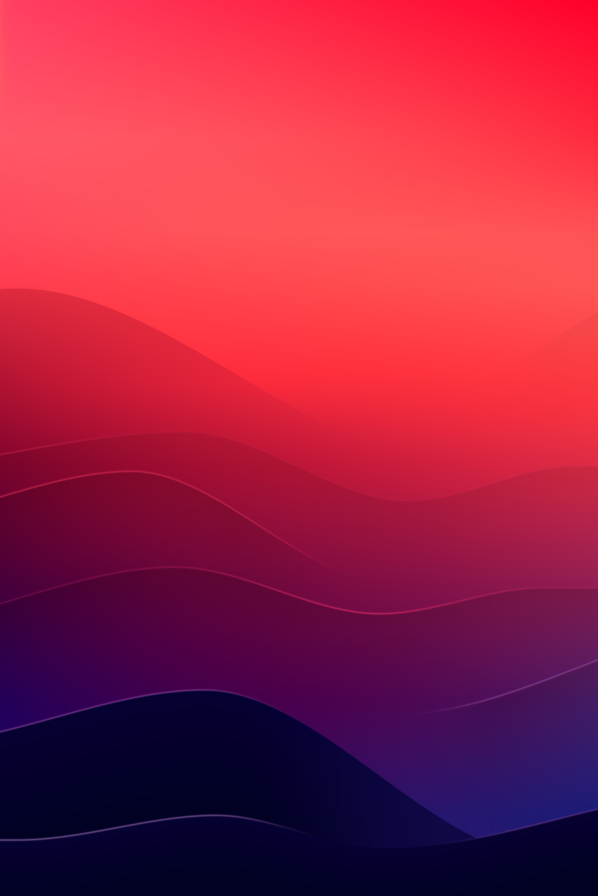
A WebGL 1 fragment shader for this background:

```glsl
precision highp float;
uniform vec2 u_resolution;

#define LINE_WIDTH 0.0012
#define SHADE_REACH 0.07
#define CRIMSON vec3(0.86, 0.17, 0.32)
#define ROSE vec3(0.85, 0.16, 0.40)
#define VIOLET vec3(0.58, 0.28, 0.62)
#define LILAC vec3(0.55, 0.42, 0.66)
#define NAVY vec3(0.020, 0.002, 0.195)
#define MIDNIGHT vec3(0.003, 0.002, 0.135)
#define INDIGO vec3(0.070, 0.040, 0.300)

// Smooth curve through left, centre and right colours
vec3 across(float x, vec3 left, vec3 centre, vec3 right) {
  return left * (1.0 - x) * (1.0 - 2.0 * x)
       + centre * 4.0 * x * (1.0 - x)
       + right * x * (2.0 * x - 1.0);
}

// Linear progress from one height to another
float ramp(float from, float to, float y) {
  return clamp((y - from) / (to - from), 0.0, 1.0);
}

// Ridge height: eased steps between successive crests and troughs
float ridge(float x, vec4 knots, vec4 heights) {
  float h = heights.x;
  h += (heights.y - heights.x) * smoothstep(knots.x, knots.y, x);
  h += (heights.z - heights.y) * smoothstep(knots.y, knots.z, x);
  h += (heights.w - heights.z) * smoothstep(knots.z, knots.w, x);
  return h;
}

float inside(float depth) {
  float pixel = 1.0 / u_resolution.y;
  return smoothstep(-pixel, pixel, depth);
}

float rim(float depth) {
  float w = max(LINE_WIDTH, 0.75 / u_resolution.y);
  return exp(-depth * depth / (w * w));
}

// Darkens below a ridge, fading with depth, and lights its rim
vec3 fold(vec3 col, float depth, float shade, vec3 light, float glow) {
  col *= 1.0 - shade * inside(depth) * exp(-max(depth, 0.0) / SHADE_REACH);
  return mix(col, light, glow * rim(depth));
}

vec3 skyColour(float x, float y) {
  vec3 c = across(x, vec3(1.0, 0.25, 0.39), vec3(1.0, 0.13, 0.27), vec3(1.0, 0.0, 0.17));
  c = mix(c, across(x, vec3(1.0, 0.34, 0.41), vec3(1.0, 0.30, 0.345), vec3(1.0, 0.17, 0.25)), ramp(1.0, 0.844, y));
  c = mix(c, across(x, vec3(1.0, 0.28, 0.36), vec3(1.0, 0.335, 0.345), vec3(1.0, 0.32, 0.335)), ramp(0.844, 0.74, y));
  c = mix(c, across(x, vec3(1.0, 0.23, 0.31), vec3(1.0, 0.285, 0.305), vec3(1.0, 0.335, 0.335)), ramp(0.74, 0.68, y));
  c = mix(c, across(x, vec3(1.0, 0.18, 0.25), vec3(1.0, 0.18, 0.235), vec3(1.0, 0.235, 0.26)), ramp(0.68, 0.583, y));
  c = mix(c, across(x, vec3(0.92, 0.14, 0.22), vec3(0.91, 0.14, 0.23), vec3(0.98, 0.19, 0.245)), ramp(0.583, 0.53, y));
  float edge = exp(-x / 0.007) * smoothstep(0.84, 0.93, y);
  return mix(c, vec3(1.0, 0.45, 0.38), 0.3 * edge);
}

vec3 landColour(float x, float y) {
  vec3 c = across(x, vec3(0.87, 0.165, 0.245), vec3(0.95, 0.215, 0.265), vec3(1.0, 0.32, 0.33));
  c = mix(c, across(x, vec3(0.69, 0.07, 0.195), vec3(0.94, 0.155, 0.235), vec3(1.0, 0.22, 0.25)), ramp(0.675, 0.57, y));
  c = mix(c, across(x, vec3(0.50, 0.015, 0.18), vec3(0.74, 0.085, 0.22), vec3(0.87, 0.17, 0.275)), ramp(0.57, 0.48, y));
  c = mix(c, across(x, vec3(0.285, 0.0, 0.24), vec3(0.47, 0.04, 0.26), vec3(0.57, 0.12, 0.335)), ramp(0.48, 0.345, y));
  c = mix(c, across(x, vec3(0.14, 0.0, 0.36), vec3(0.30, 0.0, 0.31), vec3(0.29, 0.118, 0.425)), ramp(0.345, 0.22, y));
  return mix(c, across(x, vec3(0.08, 0.0, 0.41), vec3(0.16, 0.06, 0.41), vec3(0.10, 0.11, 0.48)), ramp(0.22, 0.09, y));
}

void main() {
  vec2 p = gl_FragCoord.xy / u_resolution;
  float x = p.x;
  float y = p.y;

  // Sky, with a faint far slope on the right
  vec3 col = skyColour(x, y);
  float farSlope = ridge(x, vec4(0.74, 1.21, 1.5, 2.0), vec4(0.577, 0.707, 0.707, 0.707)) - y;
  col = fold(col, farSlope, 0.04 * smoothstep(0.82, 1.0, x), CRIMSON, 0.0);

  // Large left hill, melting into the haze
  float hill = ridge(x, vec4(-0.5, 0.03, 0.762, 1.5), vec4(0.60, 0.678, 0.486, 0.486)) - y;
  col = mix(col, landColour(x, y), max(inside(hill), smoothstep(0.58, 0.50, y)));

  // Translucent folds, back to front
  float upper = ridge(x, vec4(-0.293, 0.309, 0.684, 0.961), vec4(0.469, 0.518, 0.441, 0.480)) - y;
  col = fold(col, upper, 0.08, CRIMSON, 0.12 + 0.22 * smoothstep(0.25, 0.45, abs(x - 0.5)));

  float middle = ridge(x, vec4(-0.234, 0.221, 0.645, 1.1), vec4(0.414, 0.474, 0.353, 0.390)) - y;
  float middleFade = smoothstep(0.60, 0.38, x);
  col = fold(col, middle, 0.13 * middleFade, CRIMSON, 0.55 * middleFade);

  float lower = ridge(x, vec4(-0.234, 0.293, 0.635, 0.908), vec4(0.297, 0.367, 0.315, 0.344)) - y;
  col = fold(col, lower, 0.14, ROSE, 0.22 + 0.40 * exp(-pow((x - 0.6) / 0.2, 2.0)));

  float rightFold = ridge(x, vec4(0.664, 1.27, 1.6, 2.0), vec4(0.203, 0.307, 0.307, 0.307)) - y;
  float rightFade = smoothstep(0.68, 0.85, x);
  col = fold(col, rightFold, 0.12 * rightFade, VIOLET, 0.55 * rightFade);

  // Dark hill
  float dark = ridge(x, vec4(-0.156, 0.342, 0.918, 1.3), vec4(0.169, 0.230, 0.043, 0.043)) - y;
  vec3 darkFill = mix(NAVY, MIDNIGHT, ramp(0.0, 0.14, dark));
  darkFill = mix(darkFill, INDIGO, 0.8 * smoothstep(0.4, 0.8, x));
  col = mix(col, darkFill, inside(dark));
  col = mix(col, VIOLET, 0.55 * rim(dark) * smoothstep(0.55, 0.30, x));

  // Foreground wave
  float front = ridge(x, vec4(0.03, 0.361, 0.645, 1.211), vec4(0.0625, 0.090, 0.053, 0.117)) - y;
  vec3 frontFill = mix(NAVY, MIDNIGHT, ramp(0.0, 0.07, front));
  col = mix(col, frontFill, inside(front));
  float frontGlow = 0.6 * smoothstep(0.55, 0.35, x) + 0.35 * smoothstep(0.7, 0.9, x);
  col = mix(col, mix(LILAC, VIOLET, x), frontGlow * rim(front));

  gl_FragColor = vec4(clamp(col, 0.0, 1.0), 1.0);
}
```
